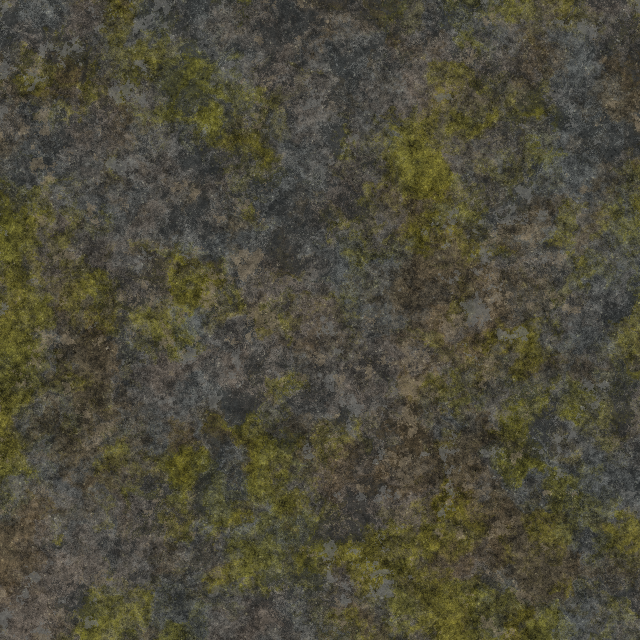
Give the GLSL for this texture, as a WebGL 1 fragment shader.

```glsl
precision highp float;
// Weathered stone: mottled grey rock stained with moss and brown earth,
// crossed by dark crevices and faint veins, with pale flakes and grit.
// Rotated value-noise layers make the stains; cellular noise the veins and grit.
uniform vec2 u_resolution;

float hash(vec2 p) {
  vec3 q = fract(vec3(p.xyx) * 0.1031);
  q += dot(q, q.yzx + 33.33);
  return fract((q.x + q.y) * q.z);
}

float valueNoise(vec2 p) {
  vec2 cell = floor(p);
  vec2 f = fract(p);
  f = f * f * (3.0 - 2.0 * f);
  float low = mix(hash(cell), hash(cell + vec2(1.0, 0.0)), f.x);
  float high = mix(hash(cell + vec2(0.0, 1.0)), hash(cell + 1.0), f.x);
  return mix(low, high, f.y);
}

// Layered noise around 0.5; a higher gain gives rougher detail.
float layers(vec2 p, float gain) {
  float sum = 0.0;
  float total = 0.0;
  float weight = 1.0;
  for (int i = 0; i < 6; i++) {
    sum += weight * valueNoise(p);
    total += weight;
    weight *= gain;
    p = mat2(1.6, 1.2, -1.2, 1.6) * p + 17.3;
  }
  return sum / total;
}

// Nearest distance, second nearest distance and id of the nearest cell.
vec3 cellular(vec2 p) {
  vec2 base = floor(p);
  vec3 result = vec3(8.0, 8.0, 0.0);
  for (int y = -1; y <= 1; y++) {
    for (int x = -1; x <= 1; x++) {
      vec2 cell = base + vec2(float(x), float(y));
      vec2 site = cell + vec2(hash(cell + 5.7), hash(cell + 41.2));
      float d = distance(p, site);
      if (d < result.x) {
        result = vec3(d, result.x, hash(cell + 83.1));
      } else {
        result.y = min(result.y, d);
      }
    }
  }
  return result;
}

// Ragged flakes that gather where the broad region noise is high.
float flakes(vec2 p, float scale, float threshold) {
  float region = layers(p * 5.0 + 9.0, 0.5);
  float shape = layers(p * scale, 0.74) + 0.5 * (region - 0.5);
  return smoothstep(threshold, threshold + 0.05, shape);
}

float veins(vec2 p, float scale, float width) {
  vec3 c = cellular(p * scale);
  return 1.0 - smoothstep(0.0, width, c.y - c.x);
}

float grit(vec2 p, float scale, float share) {
  vec3 c = cellular(p * scale);
  return (1.0 - smoothstep(0.1, 0.4, c.x)) * step(1.0 - share, c.z);
}

// Dark streaks, stretched along a slope falling to the right.
float crevices(vec2 p) {
  vec2 along = mat2(0.83, 0.56, -0.56, 0.83) * p;
  float streak = layers(along * vec2(42.0, 18.0) + 61.0, 0.78);
  float region = layers(p * 6.0 + 27.0, 0.5);
  return smoothstep(0.55, 0.68, streak + 0.5 * (region - 0.5));
}

void main() {
  vec2 p = gl_FragCoord.xy / min(u_resolution.x, u_resolution.y);
  vec2 bend = vec2(layers(p * 24.0, 0.7), layers(p * 24.0 + 50.0, 0.7)) - 0.5;
  vec2 q = p + 0.1 * bend;

  // Grey rock, drifting between cool and warm
  float fine = layers(p * 75.0 + 3.0, 0.9);
  float tone = 0.48 + 0.4 * (layers(q * 7.0 + 11.0, 0.65) - 0.5)
             + 0.9 * (layers(p * 28.0 + 31.0, 0.82) - 0.5) + 2.0 * (fine - 0.5);
  vec3 color = mix(vec3(0.17, 0.172, 0.17), vec3(0.42, 0.415, 0.40), clamp(tone, 0.0, 1.0));
  float warmth = smoothstep(0.3, 0.7, layers(q * 7.0 + 71.0, 0.7));
  color *= mix(vec3(0.96, 1.0, 1.01), vec3(1.06, 0.98, 0.91), warmth);

  // Veins and crevices
  float veinRegion = smoothstep(0.42, 0.6, layers(p * 11.0 + 13.0, 0.65));
  color += 0.06 * veinRegion * veins(q, 34.0, 0.16);
  color += 0.04 * (1.0 - veinRegion) * veins(q + 4.0, 58.0, 0.22);
  color = mix(color, vec3(0.14, 0.15, 0.15), 0.55 * crevices(q));

  // Earth and moss stains
  float shade = 0.5 + tone;
  float earth = smoothstep(0.45, 0.70, layers(q * 7.0 + 90.0, 0.72));
  color = mix(color, vec3(0.29, 0.23, 0.13) * shade, 0.5 * earth);
  float moss = smoothstep(0.44, 0.69, layers(q * 7.5 + 120.0, 0.74));
  color = mix(color, vec3(0.36, 0.345, 0.09) * shade, 0.65 * moss);

  // Pale grey and tan flakes
  float grain = 0.5 + fine;
  color = mix(color, vec3(0.40, 0.40, 0.385) * mix(1.0, grain, 0.5), 0.7 * flakes(p + 3.0, 27.0, 0.66));
  color = mix(color, vec3(0.44, 0.40, 0.33) * grain, 0.65 * flakes(p + 7.0, 30.0, 0.69));

  // Light and dark grit
  color += vec3(0.12, 0.12, 0.09) * grit(p, 190.0, 0.05);
  color -= 0.06 * grit(p + 2.0, 170.0, 0.06);

  gl_FragColor = vec4(clamp(color, 0.0, 1.0), 1.0);
}
```
